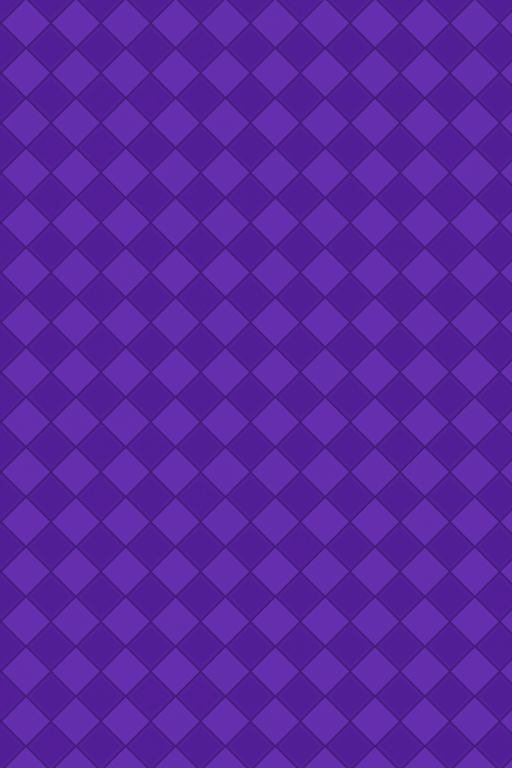
Reproduce this pattern procedurally as a WebGL 2 fragment shader.

```glsl
#version 300 es
precision highp float;
// Harlequin check of purple diamonds with thin dark seams and faint stitched bevels.

uniform vec2 u_resolution;
out vec4 fragColor;

// Lengths are fractions of the canvas width.
const float PITCH = 0.0974;                    // one repeat, across and down
const vec2 FIRST_CENTER = vec2(0.0508, 0.0451); // light diamond, from the top left
const float SEAM_HALF = 0.00105;
const float SHADE_REACH = 0.0032;
const float BEVEL_INSET = 0.0056;
const float BEVEL_HALF = 0.0009;

const vec3 LIGHT_TILE = vec3(0.392, 0.180, 0.680);
const vec3 DARK_TILE = vec3(0.322, 0.118, 0.588);
const vec3 SEAM = vec3(0.245, 0.105, 0.425);
const vec3 BEVEL = vec3(0.400, 0.205, 0.640);

const float SHADE_STRENGTH = 0.20;
const float BEVEL_ON_DARK = 0.38;
const float BEVEL_ON_LIGHT = 0.12;
const float TINT_VARIATION = 0.012;
const float GRAIN = 0.010;

float hash(vec2 p) {
    vec3 q = fract(p.xyx * 0.1031);
    q += dot(q, q.yzx + 33.33);
    return fract((q.x + q.y) * q.z);
}

float noise(vec2 p) {
    vec2 i = floor(p);
    vec2 f = fract(p);
    f = f * f * (3.0 - 2.0 * f);
    float low = mix(hash(i), hash(i + vec2(1.0, 0.0)), f.x);
    float high = mix(hash(i + vec2(0.0, 1.0)), hash(i + 1.0), f.x);
    return mix(low, high, f.y);
}

// Pixel coverage of a stroke; stays faithful when thinner than a pixel.
float stroke(float d, float halfWidth, float px) {
    return clamp((halfWidth - d) / px + 0.5, 0.0, 1.0)
         - clamp((-halfWidth - d) / px + 0.5, 0.0, 1.0);
}

void main() {
    float px = 1.0 / u_resolution.x;
    vec2 p = vec2(gl_FragCoord.x, u_resolution.y - gl_FragCoord.y) * px;

    // Turn the lattice by 45 degrees so each diamond is a unit square.
    vec2 q = (p - FIRST_CENTER) / PITCH;
    vec2 r = vec2(q.x + q.y, q.x - q.y);
    vec2 tile = floor(r + 0.5);
    vec2 edge = (0.5 - abs(r - tile)) * PITCH * 0.70711;
    float nearest = min(edge.x, edge.y);

    // Smoothed checkerboard: 1 on light tiles, 0 on dark ones.
    vec2 parity = 1.0 - 2.0 * mod(tile, 2.0);
    vec2 wave = parity * min(2.0 * edge / px, 1.0);
    float light = 0.5 + 0.5 * wave.x * wave.y;
    vec3 color = mix(DARK_TILE, LIGHT_TILE, light);

    // Slight tint change per tile and soft cloth grain.
    color *= 1.0 + TINT_VARIATION * (hash(tile + 71.0) - 0.5);
    color *= 1.0 + GRAIN * (noise(p * 260.0) - 0.5);

    // Broken bevel line just inside the tile border.
    float wear = mix(0.45, 1.0, noise(q * 5.0 + 40.0));
    float bevel = stroke(abs(nearest - BEVEL_INSET), BEVEL_HALF, px);
    color = mix(color, BEVEL + 0.06 * light,
                bevel * wear * mix(BEVEL_ON_DARK, BEVEL_ON_LIGHT, light));

    // Soft shade beside the seams, then the seams themselves.
    float shade = 1.0 - smoothstep(0.0, SHADE_REACH, nearest);
    color = mix(color, SEAM, SHADE_STRENGTH * shade);
    vec2 seam = vec2(stroke(edge.x, SEAM_HALF, px), stroke(edge.y, SEAM_HALF, px));
    float seamCover = 1.0 - (1.0 - seam.x) * (1.0 - seam.y);
    color = mix(color, SEAM, seamCover);

    fragColor = vec4(color, 1.0);
}
```
